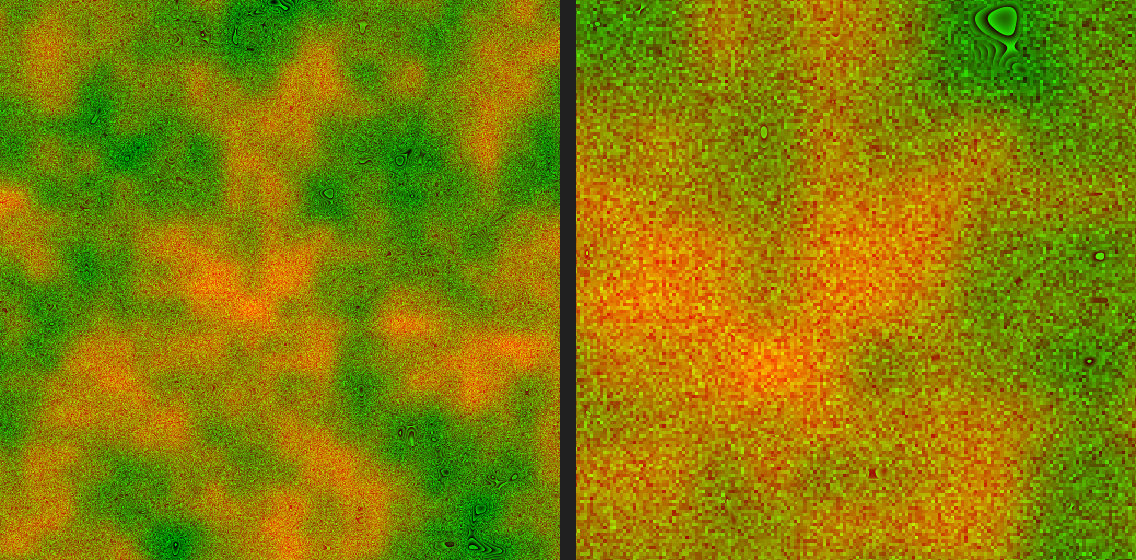
Left: the whole. Right: its middle third, enlarged.
A WebGL 2 fragment shader for this texture:

```glsl
#version 300 es
precision highp float;
// Soft orange hills and green valleys, covered by a fine red and green grain.
// Red is a layered value noise; green counts its contours, which are finer
// than the grain on slopes and open into small striped patches on flat spots.

uniform vec2 u_resolution;
out vec4 outColor;

// Integer hash of a lattice cell, 0 to 1.
float hash(ivec2 cell, uint seed) {
    uvec2 q = uvec2(cell + 4096);
    uint h = q.x * 1597334673u ^ q.y * 3812015801u ^ seed * 2654435769u;
    h = (h ^ (h >> 16)) * 2146121005u;
    h = (h ^ (h >> 15)) * 2221713035u;
    h ^= h >> 16;
    return float(h >> 8) / 16777216.0;
}

// Value noise around zero.
float valueNoise(vec2 p, uint seed) {
    ivec2 cell = ivec2(floor(p));
    vec2 f = fract(p);
    vec2 w = f * f * f * (f * (f * 6.0 - 15.0) + 10.0);
    float low = mix(hash(cell, seed), hash(cell + ivec2(1, 0), seed), w.x);
    float high = mix(hash(cell + ivec2(0, 1), seed), hash(cell + ivec2(1, 1), seed), w.x);
    return mix(low, high, w.y) - 0.5;
}

// Height of the hills: a turned broad layer and two upright finer ones.
float hills(vec2 uv) {
    mat2 turn = mat2(0.8, 0.6, -0.6, 0.8);
    float broad = valueNoise(turn * uv * 7.5 + 3.4, 23u);
    float middle = valueNoise(uv * 14.3 + 1.7, 37u);
    float small = valueNoise(uv * 30.7 + 5.2, 41u);
    return 0.41 + 0.7 * broad + 0.36 * middle + 0.19 * small;
}

// Contour count; the square spreads the lines further apart in valleys.
float contourPhase(vec2 uv) {
    float h = hills(uv) + 0.15;
    return 270.0 * h * h;
}

// Mean of four hashes, so that middle values are the most common.
float softGrain(vec2 uv) {
    ivec2 cell = ivec2(floor(uv * 512.0));
    float sum = 0.0;
    for (uint i = 0u; i < 4u; i++) sum += hash(cell, 71u + i) - 0.5;
    return 0.51 + 0.255 * sum;
}

void main() {
    float size = min(u_resolution.x, u_resolution.y);
    vec2 uv = gl_FragCoord.xy / size;

    // Contours crossed per grain cell.
    vec2 e = vec2(0.5 / 512.0, 0.0);
    float slope = length(vec2(
        contourPhase(uv + e.xy) - contourPhase(uv - e.xy),
        contourPhase(uv + e.yx) - contourPhase(uv - e.yx)));

    // Sawtooth bands with a softened drop, paler where they crowd.
    float band = fract(contourPhase(uv));
    float drop = clamp(slope * 512.0 / size, 0.01, 0.3);
    band = min(band, (1.0 - band) / drop);
    band = mix(band, 0.5, 0.5 * smoothstep(0.15, 0.6, slope));

    // Steep ground dissolves into grain.
    float green = mix(band, softGrain(uv), smoothstep(0.4, 0.75, slope));

    outColor = vec4(clamp(hills(uv), 0.0, 1.0), green, 0.0, 1.0);
}
```
